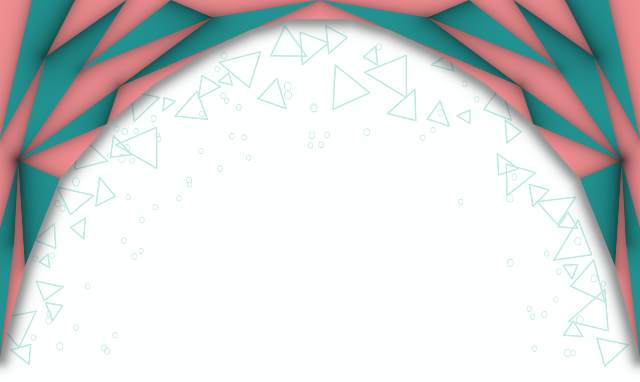
Reproduce this background procedurally as a WebGL 2 fragment shader.

```glsl
#version 300 es
precision highp float;
// Folded coral and teal paper arch over white, with outlined triangle and ring confetti.
uniform vec2 u_resolution;
out vec4 outColor;

const vec2 CANVAS = vec2(768.0, 459.0); // design units, y measured downward
const vec3 WHITE = vec3(0.995, 1.0, 1.0);
const vec3 CORAL = vec3(0.945, 0.56, 0.57);
const vec3 TEAL = vec3(0.13, 0.575, 0.57);
const vec3 MINT = vec3(0.66, 0.89, 0.87);

// Inner edge of the left half of the arch.
const vec2 ARCH[10] = vec2[10](
  vec2(0, 430), vec2(30, 320), vec2(72, 215), vec2(105, 177), vec2(128, 149),
  vec2(185, 101), vec2(250, 60), vec2(300, 36), vec2(345, 23), vec2(390, 23));

float hash(float n) {
  return fract(sin(n * 127.1 + 3.7) * 43758.55);
}

float segmentDist(vec2 p, vec2 a, vec2 b) {
  vec2 e = b - a;
  float t = clamp(dot(p - a, e) / max(dot(e, e), 0.0001), 0.0, 1.0);
  return length(p - a - e * t);
}

// Signed distance to a four-sided shape; repeat a corner for a triangle.
float quadDist(vec2 p, vec2 a, vec2 b, vec2 c, vec2 d) {
  vec2 v[4] = vec2[4](a, b, c, d);
  float dist = 1e5;
  float side = 1.0;
  for (int i = 0; i < 4; i++) {
    vec2 s = v[i];
    vec2 e = v[(i + 1) % 4];
    dist = min(dist, segmentDist(p, s, e));
    bool above = s.y > p.y;
    if (above != (e.y > p.y)) {
      float crossing = s.x + (p.y - s.y) * (e.x - s.x) / (e.y - s.y);
      if (p.x < crossing) side = -side;
    }
  }
  return side * dist;
}

// Positive in the white opening, negative on the paper.
float archDist(vec2 p) {
  float dist = 1e5;
  float side = 1.0;
  for (int i = 0; i < 9; i++) {
    vec2 a = ARCH[i];
    vec2 b = ARCH[i + 1];
    dist = min(dist, segmentDist(p, a, b));
    if (p.x >= a.x && p.x < b.x) {
      side = p.y > mix(a.y, b.y, (p.x - a.x) / (b.x - a.x)) ? 1.0 : -1.0;
    }
  }
  return side * dist;
}

float fill(float d, float px) {
  return 1.0 - smoothstep(-0.5 * px, 0.5 * px, d);
}

// A teal fold with a soft outer shadow and a dark crease along edge a-b.
vec3 fold(vec3 base, vec2 p, float px, vec2 a, vec2 b, vec2 c, vec2 d) {
  float dist = quadDist(p, a, b, c, d);
  base *= 1.0 - 0.28 * exp(-max(dist, 0.0) / 8.0);
  vec3 paper = TEAL * (1.0 - 0.42 * exp(-segmentDist(p, a, b) / 13.0));
  return mix(base, paper, fill(dist, px));
}

vec3 paperFolds(vec2 p, float px) {
  vec3 c = CORAL;
  c = fold(c, p, px, vec2(90, 0), vec2(55, 68), vec2(0, 167), vec2(38, 0));
  c = fold(c, p, px, vec2(152, 0), vec2(55, 68), vec2(22, 193), vec2(97, 84));
  c = fold(c, p, px, vec2(205, 0), vec2(255, 21), vec2(97, 84), vec2(97, 84));
  c = fold(c, p, px, vec2(255, 21), vec2(143, 104), vec2(384, 0), vec2(384, 0));
  c = fold(c, p, px, vec2(143, 104), vec2(128, 149), vec2(22, 193), vec2(22, 193));
  c = fold(c, p, px, vec2(22, 193), vec2(30, 320), vec2(72, 215), vec2(72, 215));
  return fold(c, p, px, vec2(22, 193), vec2(17, 290), vec2(0, 430), vec2(0, 275));
}

// Point on an oval path below the arch.
vec2 ovalPoint(float t, float scale) {
  float angle = mix(-0.02, 3.16, t);
  return vec2(384, 430) - vec2(335, 355) * scale * vec2(cos(angle), sin(angle));
}

vec2 corner(float angle, float radius) {
  return radius * vec2(cos(angle), sin(angle));
}

float confetti(vec2 p, float px) {
  float ink = 0.0;
  for (int i = 0; i < 42; i++) { // outlined triangles
    float n = float(i);
    vec2 q = p - ovalPoint((n + 0.5) / 42.0, mix(0.9, 1.09, hash(n)));
    float r = mix(9.0, 34.0, hash(n + 50.0));
    if (dot(q, q) > (r + 4.0) * (r + 4.0)) continue;
    float turn = 6.283 * hash(n + 90.0);
    vec2 c = corner(turn + 4.3, r * 0.8);
    float d = quadDist(q, corner(turn, r), corner(turn + 1.4 + hash(n + 130.0), r), c, c);
    ink = max(ink, 0.75 * fill(abs(d) - 0.9, px));
  }
  for (int i = 0; i < 76; i++) { // small rings
    float n = float(i) + 200.0;
    vec2 q = p - ovalPoint(hash(n), mix(0.72, 1.08, hash(n + 100.0)));
    float r = 2.7 + 1.6 * pow(hash(n + 300.0), 4.0);
    float d = length(q * vec2(1.0, 0.85)) - r;
    ink = max(ink, 0.8 * fill(abs(d) - 0.35, px));
  }
  return ink;
}

void main() {
  vec2 p = gl_FragCoord.xy / u_resolution * CANVAS;
  p.y = CANVAS.y - p.y;
  float px = CANVAS.x / u_resolution.x;
  vec2 half_p = vec2(384.0 - abs(p.x - 384.0), p.y);
  float arch = archDist(half_p);

  // White ground, confetti, the shadow of the arch, then the paper.
  vec3 color = mix(WHITE, MINT, confetti(p, px));
  color *= 1.0 - 0.42 * exp(-arch * arch / 130.0);
  color = mix(color, paperFolds(half_p, px), fill(arch, px));
  outColor = vec4(color, 1.0);
}
```
